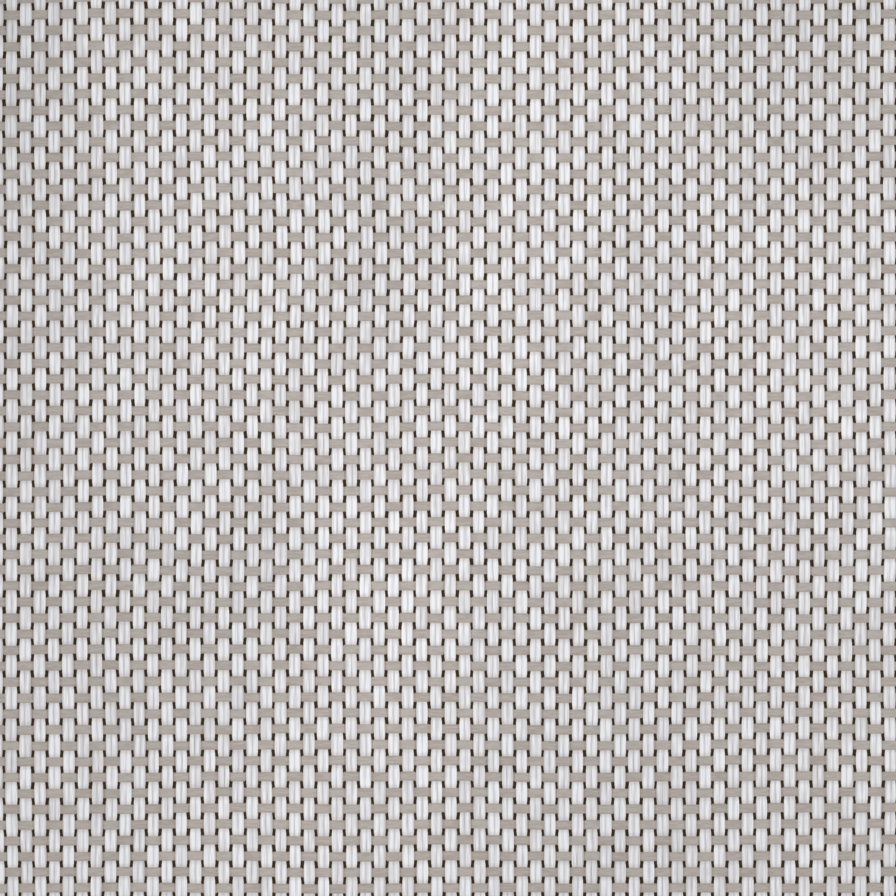
Give the GLSL for this texture, as a three.js fragment shader.

```glsl
// Plain-weave mesh: pale paired warp threads cross flat beige weft bands,
// alternating over and under on a checkerboard, with dark holes between them.
// Each cell is one crossing; hashes and stretched noise vary the fibres.

varying vec2 vUv;

const vec2 CROSSINGS = vec2(63.3, 56.4);   // columns across, rows down
const vec2 PHASE = vec2(-0.35, 0.0);
const float WARP_HALF = 0.42;              // half widths, in cells
const float WEFT_HALF = 0.29;
const float SOFT = 0.065;                  // edge softness, in cells
const float WOBBLE = 0.16;                 // slow drift of the threads

const vec3 HOLE = vec3(0.23, 0.18, 0.13);
const vec3 WEFT_DARK = vec3(0.56, 0.52, 0.49);
const vec3 WEFT_LIGHT = vec3(0.72, 0.69, 0.665);
const vec3 WARP_DARK = vec3(0.67, 0.65, 0.65);
const vec3 WARP_LIGHT = vec3(0.93, 0.935, 0.95);

float hash(vec2 p) {
  vec3 q = fract(vec3(p.xyx) * 0.1031);
  q += dot(q, q.yzx + 33.33);
  return fract((q.x + q.y) * q.z);
}

float noise(vec2 p) {
  vec2 i = floor(p);
  vec2 f = fract(p);
  f = f * f * (3.0 - 2.0 * f);
  return mix(mix(hash(i), hash(i + vec2(1.0, 0.0)), f.x),
             mix(hash(i + vec2(0.0, 1.0)), hash(i + vec2(1.0, 1.0)), f.x), f.y);
}

// 1 inside a band of the given half width, fading across its edge
float band(float x, float halfWidth) {
  return 1.0 - smoothstep(halfWidth - SOFT, halfWidth + SOFT, abs(x));
}

// Two rounded threads side by side, with a crease and fine lengthwise fibres
vec3 warpColor(vec2 p, float x, float barDistance, vec2 id) {
  float crease = (hash(id + 7.0) - 0.5) * 0.12;
  float t = (abs(x - crease) - 0.2) / 0.23;
  float roundness = clamp(1.0 - t * t, 0.0, 1.0);
  float fibre = noise(p * vec2(9.0, 1.3) + 31.0) - 0.5;
  float light = 0.32 + 0.62 * roundness + 0.38 * fibre;
  light += 0.18 * (hash(id) - 0.5);
  light *= mix(0.66, 1.0, smoothstep(WEFT_HALF, 0.65, barDistance));
  return mix(WARP_DARK, WARP_LIGHT, clamp(light, 0.0, 1.0));
}

// Flat band with crosswise grain, darker at its long edges and where it dives
vec3 weftColor(vec2 p, vec2 f, float over, vec2 id) {
  float grain = noise(p * vec2(2.2, 10.0) + 83.0) - 0.5;
  float edge = smoothstep(0.12, 0.32, abs(f.y));
  float dive = mix(1.0, 0.6 * smoothstep(0.36, 0.52, abs(f.x)), over);
  float light = 0.88 - 0.3 * edge - 0.35 * dive + 0.35 * grain;
  light += 0.22 * (hash(id + 19.0) - 0.5);
  return mix(WEFT_DARK, WEFT_LIGHT, clamp(light, 0.0, 1.0));
}

void main() {
  vec2 p = vUv * CROSSINGS + PHASE;
  vec2 drift = vec2(noise(vUv * vec2(9.0, 7.0)), noise(vUv * vec2(8.0, 11.0) + 50.0));
  p += (drift - 0.5) * WOBBLE;

  vec2 cell = floor(p);
  vec2 f = fract(p) - 0.5;
  float weftOver = mod(cell.x + cell.y, 2.0);

  // Each visible warp float is centred on the crossing where it lies on top
  vec2 floatId = cell + vec2(0.0, weftOver * sign(f.y));
  float barDistance = mix(1.0 - abs(f.y), abs(f.y), weftOver);
  float warpWidth = WARP_HALF + 0.05 * (hash(floatId + 3.0) - 0.5);
  warpWidth -= 0.035 * (1.0 - smoothstep(0.3, 0.6, barDistance));
  float warpMask = band(f.x, warpWidth);
  float weftShift = (hash(cell + 11.0) - 0.5) * 0.05;
  float weftMask = band(f.y - weftShift, WEFT_HALF);

  // Holes first, then the lower and the upper thread of this crossing
  vec3 warp = warpColor(p, f.x, barDistance, floatId);
  vec3 weft = weftColor(p, f, weftOver, cell);
  vec3 warpTop = mix(mix(HOLE, weft, weftMask), warp, warpMask);
  vec3 weftTop = mix(mix(HOLE, warp, warpMask), weft, weftMask);
  vec3 color = mix(warpTop, weftTop, weftOver);

  // Broad uneven light, dimmer towards the corners
  vec2 c = vUv - vec2(0.54, 0.5);
  float light = 1.02 - 0.17 * dot(c, c);
  light += 0.05 * (noise(vUv * vec2(7.0, 3.0) + 12.0) - 0.5);
  gl_FragColor = vec4(clamp(color * light, 0.0, 1.0), 1.0);
}
```
